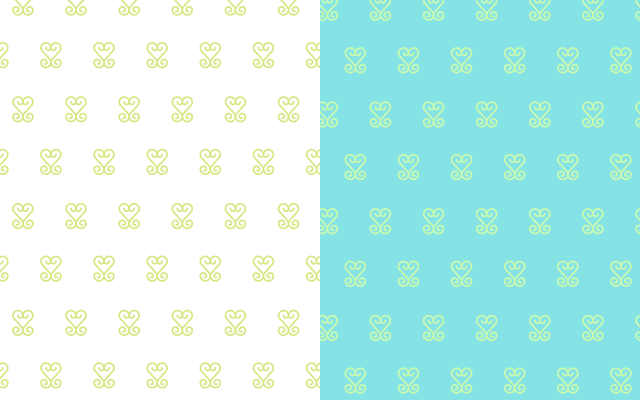
Give the GLSL for this pattern, as a Shadertoy shader.

```glsl
// Two side-by-side panels of staggered scroll hearts, one white and one aqua.
// Each heart is a mirrored stroke of tangent arcs joined by a straight line,
// repeated on a lattice that holds two hearts per cell.

#define UNITS 480.0                 // canvas height in drawing units
#define CELL vec2(63.75, 128.1)     // lattice period
#define FIRST vec2(61.1, 413.8)     // centre of one heart in the left panel
#define STAGGER vec2(-33.6, -65.0)  // offset of the second heart in a cell
#define PANEL_SHIFT vec2(-17.2, -6.2)
#define HALF_LINE 1.06
#define LOBE_RADIUS 5.9
#define LOBE_CENTER vec2(6.0, 8.8)
#define WHITE vec3(1.0)
#define AQUA vec3(0.52, 0.89, 0.90)
#define OLIVE vec3(0.84, 0.91, 0.52)
#define MINT vec3(0.79, 0.98, 0.69)

// Distance to an arc running from angle a0 to a1, in degrees
float arcDistance(vec2 p, vec2 center, float radius, float a0, float a1) {
    float middle = radians(0.5 * (a0 + a1));
    float spread = radians(0.5 * (a1 - a0));
    float c = cos(middle), s = sin(middle);
    p -= center;
    p = vec2(c * p.x + s * p.y, abs(c * p.y - s * p.x));
    if (atan(p.y, p.x) < spread) return abs(length(p) - radius);
    return length(p - radius * vec2(cos(spread), sin(spread)));
}

float segmentDistance(vec2 p, vec2 a, vec2 b) {
    vec2 pa = p - a, ba = b - a;
    return length(pa - ba * clamp(dot(pa, ba) / dot(ba, ba), 0.0, 1.0));
}

// Distance to the centre line of one heart
float heartDistance(vec2 p) {
    p.x = abs(p.x);
    vec2 top = LOBE_CENTER;
    vec2 base = vec2(top.x, -top.y);
    float r = LOBE_RADIUS;

    // Inner tangent shared by the upper and lower circles
    float ny = r / top.y;
    vec2 normal = vec2(-sqrt(1.0 - ny * ny), ny);
    float tangent = degrees(atan(normal.y, normal.x));
    float d = segmentDistance(p, top - r * normal, base + r * normal);

    // Upper lobe and its inner cup
    float cup = 2.9;
    d = min(d, arcDistance(p, top, r, tangent - 180.0, 180.0));
    d = min(d, arcDistance(p, top + vec2(cup - r, 0.0), cup, 180.0, 365.0));

    // Lower bowl and its inward spiral
    float curl = 3.6, hook = 1.9;
    vec2 curlCenter = base + vec2(r - curl, 0.0);
    d = min(d, arcDistance(p, base, r, tangent, 360.0));
    d = min(d, arcDistance(p, curlCenter, curl, 0.0, 180.0));
    d = min(d, arcDistance(p, curlCenter + vec2(hook - curl, 0.0), hook, 180.0, 300.0));
    return d;
}

// Position relative to the nearest lattice point
vec2 repeatCell(vec2 p) {
    return (fract(p / CELL + 0.5) - 0.5) * CELL;
}

void mainImage(out vec4 fragColor, in vec2 fragCoord) {
    float pixel = UNITS / iResolution.y;
    vec2 p = fragCoord * pixel;

    // Panel side, smoothed over one pixel at the seam
    float side = clamp(fragCoord.x - 0.5 * iResolution.x + 0.5, 0.0, 1.0);
    vec2 q = p - FIRST - PANEL_SHIFT * step(0.5, side);

    // Both hearts of the cell
    float d = min(heartDistance(repeatCell(q)), heartDistance(repeatCell(q - STAGGER)));
    float ink = clamp(0.5 - (d - HALF_LINE) / pixel, 0.0, 1.0);

    vec3 color = mix(mix(WHITE, AQUA, side), mix(OLIVE, MINT, side), ink);
    fragColor = vec4(color, 1.0);
}
```
